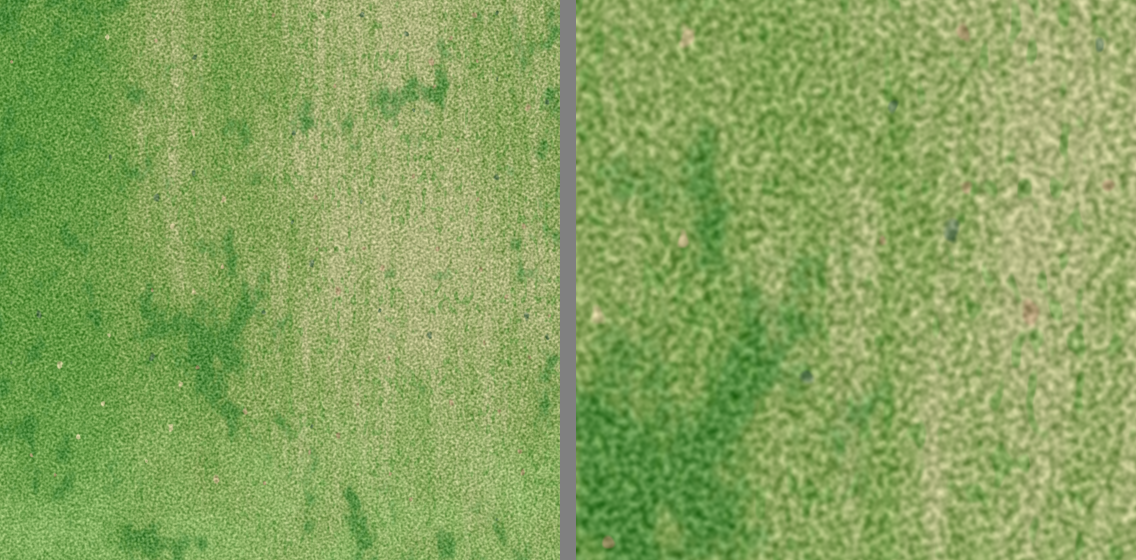
Left: the whole. Right: its middle third, enlarged.
This texture is drawn by a WebGL 1 fragment shader. Its source:

```glsl
precision highp float;
// Aerial view of a meadow: lush clumps on the left, dry mown streaks on the right.
uniform vec2 u_resolution;

const vec3 CLUMP_GREEN = vec3(0.25, 0.51, 0.21);
const vec3 LUSH_GREEN = vec3(0.37, 0.59, 0.25);
const vec3 MEADOW_GREEN = vec3(0.51, 0.63, 0.33);
const vec3 STRAW = vec3(0.69, 0.71, 0.50);
const vec3 PALE_GREEN = vec3(0.57, 0.73, 0.42);
const vec3 BARE_SOIL = vec3(0.68, 0.58, 0.44);
const vec3 BRIGHT_STONE = vec3(0.87, 0.83, 0.65);
const vec3 DARK_WEED = vec3(0.31, 0.43, 0.30);

const vec2 CLUMP_SCALE = vec2(21.0, 15.0);
const vec2 WIDE_STREAK_SCALE = vec2(34.0, 3.0);
const vec2 FINE_STREAK_SCALE = vec2(105.0, 9.0);
const vec2 FLECK_SCALE = vec2(105.0, 55.0);
const float GRAIN_SCALE = 185.0;
const float GRAIN_STRENGTH = 0.15;
const float SPECK_CELLS = 24.0;
const float SPECK_CHANCE = 0.13;

vec2 hash2(vec2 p) {
  vec3 q = fract(p.xyx * vec3(0.1031, 0.1030, 0.0973));
  q += dot(q, q.yzx + 33.33);
  return fract((q.xx + q.yz) * q.zy);
}

vec2 gradientAt(vec2 cell) {
  float angle = 6.2832 * hash2(cell).x;
  return vec2(cos(angle), sin(angle));
}

float gradientNoise(vec2 p) {
  vec2 i = floor(p);
  vec2 f = p - i;
  vec2 u = f * f * f * (f * (f * 6.0 - 15.0) + 10.0);
  vec2 e = vec2(1.0, 0.0);
  float low = mix(dot(gradientAt(i), f), dot(gradientAt(i + e), f - e), u.x);
  float high = mix(dot(gradientAt(i + e.yx), f - e.yx),
                   dot(gradientAt(i + e.xx), f - e.xx), u.x);
  return 1.4 * mix(low, high, u.y);
}

float fbm(vec2 p) {
  float sum = 0.0;
  float weight = 0.6;
  for (int i = 0; i < 4; i++) {
    sum += weight * gradientNoise(p);
    p = mat2(1.6, 1.2, -1.2, 1.6) * p + 17.3;
    weight *= 0.55;
  }
  return sum;
}

vec2 rotate(vec2 p, float angle) {
  float c = cos(angle);
  float s = sin(angle);
  return vec2(c * p.x - s * p.y, s * p.x + c * p.y);
}

float bell(float x, float centre, float width) {
  float d = (x - centre) / width;
  return exp(-d * d);
}

// Broad layout of the dry ground: 0 is lush, 1 is straw.
float drynessAt(vec2 p) {
  float slope = 0.14 + 0.48 * smoothstep(0.0, 0.62, p.x);
  float mainBand = bell(p.x, 0.80 - 0.12 * p.y, 0.15) * smoothstep(0.08, 0.5, p.y);
  float sideBand = bell(p.x, 0.29, 0.07) * smoothstep(0.38, 0.62, p.y);
  return slope + 0.27 * mainBand + 0.28 * sideBand + 0.24 * fbm(p * vec2(5.0, 3.5) + 4.7);
}

// Small scattered stones, bare spots and dark weeds.
vec3 addSpecks(vec3 color, vec2 p) {
  vec2 q = p * SPECK_CELLS;
  vec2 cell = floor(q);
  vec2 pick = hash2(cell + 71.0);
  vec2 centre = 0.25 + 0.5 * hash2(cell + 19.0);
  vec2 offset = (q - cell - centre) * vec2(1.2, 0.85);
  float radius = mix(0.06, 0.17, pick.y * pick.y);
  float edge = length(offset) + 0.07 * gradientNoise(p * 130.0);
  float mask = 1.0 - smoothstep(radius * 0.5, radius + 0.04, edge);
  float stony = 1.0 - smoothstep(0.25, 0.5, p.x);
  vec3 tint = mix(BARE_SOIL, BRIGHT_STONE, stony * step(0.4, pick.y));
  tint = mix(tint, DARK_WEED, step(pick.x, SPECK_CHANCE * 0.35));
  return mix(color, tint, 0.75 * mask * step(pick.x, SPECK_CHANCE));
}

void main() {
  vec2 p = gl_FragCoord.xy / u_resolution;

  // Fine grass grain, turned off the axes to hide its lattice.
  float grain = gradientNoise(rotate(p, 0.6) * GRAIN_SCALE)
              + 0.8 * gradientNoise(rotate(p, 1.1) * GRAIN_SCALE * 1.27 + 40.0);
  float tuft = fbm(p * vec2(62.0, 48.0));

  // Dry ground with vertical mowing streaks.
  float dryness = drynessAt(p);
  float streak = 0.20 * gradientNoise(p * WIDE_STREAK_SCALE)
               + 0.17 * gradientNoise(p * FINE_STREAK_SCALE + 8.0);
  dryness += streak * smoothstep(0.1, 0.7, dryness) + 0.13 * tuft + 0.06 * grain;
  vec3 color = mix(LUSH_GREEN, MEADOW_GREEN, smoothstep(0.05, 0.55, dryness));
  color = mix(color, STRAW, smoothstep(0.42, 1.0, dryness));

  // Pale young grass toward the bottom.
  float young = (1.0 - smoothstep(0.0, 0.42, p.y)) * (0.55 + 0.7 * fbm(p * 9.0 + 31.0));
  color = mix(color, PALE_GREEN, clamp(young, 0.0, 0.8));

  // Ragged dark clumps, gathered in loose groups.
  float clump = 0.75 * fbm(p * CLUMP_SCALE + 12.0) + 0.5 * gradientNoise(p * 5.0 + 2.5)
              + 0.12 * tuft + 0.05 * grain - 0.22 * (dryness - 0.45);
  color = mix(color, CLUMP_GREEN, 0.72 * smoothstep(0.14, 0.52, clump));

  // Green flecks showing through the straw.
  float fleck = gradientNoise(p * FLECK_SCALE) + 0.5 * gradientNoise(p * 14.0 + 6.0);
  color = mix(color, LUSH_GREEN, 0.5 * smoothstep(0.32, 0.7, fleck));

  color = addSpecks(color, p);
  color += GRAIN_STRENGTH * grain * vec3(1.0, 0.88, 0.9) + 0.04 * tuft;
  gl_FragColor = vec4(clamp(color, 0.0, 1.0), 1.0);
}
```
